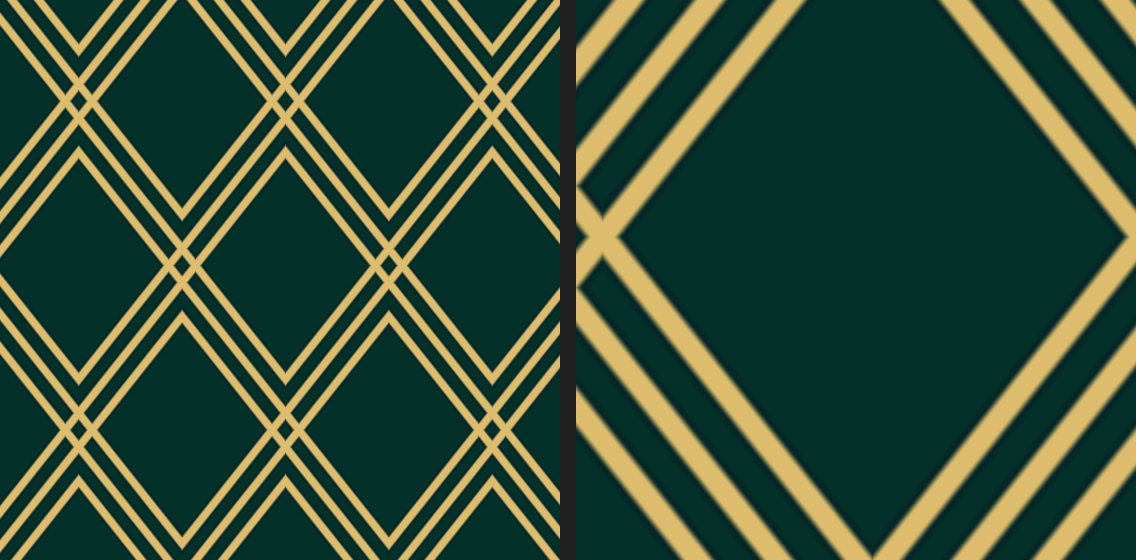
Left: the whole. Right: its middle third, enlarged.
Reproduce this pattern procedurally as a three.js fragment shader.

```glsl
varying vec2 vUv;

// Mirror-repeat around the origin: the result runs from 0 to halfSize
vec2 foldTile(vec2 p, vec2 halfSize) {
  return abs(mod(p + halfSize, 2.0 * halfSize) - halfSize);
}

// Distance to the interlaced triple lines, within one folded tile
float latticeDistance(vec2 p, vec2 halfSize) {
  float apex = 0.2028; // height of a diamond tip above its centre
  float slope = (2.0 * apex + halfSize.y) / (3.0 * halfSize.x);
  float gap = 2.0 * (slope * halfSize.x - apex);
  float falling = p.y + slope * p.x - apex;
  float rising = slope * p.x - p.y - apex;

  // Three parallel strands
  float d = 1.0;
  for (int i = 0; i < 3; i++) {
    d = min(d, abs(falling - float(i) * gap));
  }

  // Strands crossing at the side and top corners
  d = min(d, abs(rising));
  d = min(d, abs(rising + 2.0 * (halfSize.y - gap)));
  return d / sqrt(1.0 + slope * slope);
}

void main() {
  vec2 halfSize = vec2(0.1846, 0.2936);
  vec2 tile = foldTile(vUv - vec2(0.5098, 0.5257), halfSize);
  float d = latticeDistance(tile, halfSize);

  // Green ground, slightly darker beside the strands
  vec3 green = vec3(0.016, 0.188, 0.164);
  vec3 shade = vec3(0.02, 0.15, 0.147);
  vec3 color = mix(shade, green, smoothstep(0.0095, 0.0135, d));

  // Soft-edged gold strands
  vec3 gold = vec3(0.865, 0.742, 0.428);
  color = mix(gold, color, smoothstep(0.0046, 0.0095, d));

  gl_FragColor = vec4(color, 1.0);
}
```
